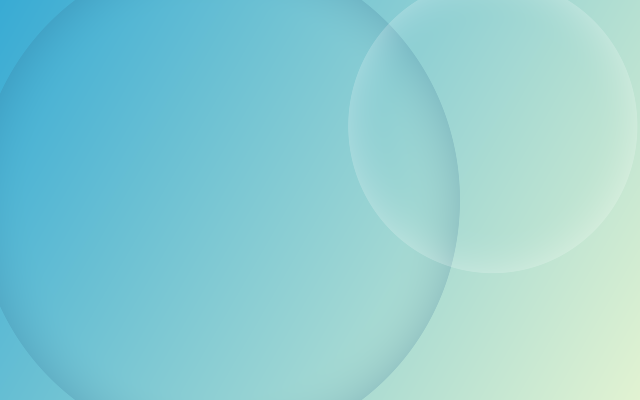
Reproduce this background procedurally as a Shadertoy shader.

```glsl
// Two large translucent discs with soft inner rims over a diagonal blue to pale green gradient.

#define SKY_BLUE vec3(0.220, 0.670, 0.832)
#define PALE_GREEN vec3(0.885, 0.952, 0.822)
#define SHADE_COLOR vec3(0.22, 0.45, 0.58)
#define SHADE_STRENGTH 0.21
#define SHADE_WIDTH 0.135
#define LIGHT_COLOR vec3(1.0)
#define LIGHT_STRENGTH 0.20
#define LIGHT_WIDTH 0.110
#define GRADIENT_ANGLE 0.5236

// Approximate signed distance to an ellipse, negative inside.
float ellipseDistance(vec2 p, vec2 radii) {
    float k = length(p / radii);
    return k * (k - 1.0) / max(length(p / (radii * radii)), 0.001);
}

// Coverage of a rim that is strongest at the edge and fades inward.
float innerRim(float dist, float width, float pixel) {
    float inside = 1.0 - smoothstep(-0.5 * pixel, 0.5 * pixel, dist);
    float fade = clamp(1.0 + dist / width, 0.0, 1.0);
    return inside * fade * fade;
}

void mainImage(out vec4 fragColor, in vec2 fragCoord) {
    // Height is one unit; x keeps the canvas proportions.
    float pixel = 1.0 / iResolution.y;
    vec2 p = fragCoord * pixel;
    float aspect = iResolution.x * pixel;

    // Slanted gradient spanning the top left to the bottom right corner.
    vec2 slope = vec2(cos(GRADIENT_ANGLE), sin(GRADIENT_ANGLE));
    float t = dot(vec2(p.x, 1.0 - p.y), slope) / dot(vec2(aspect, 1.0), slope);
    vec3 color = mix(SKY_BLUE, PALE_GREEN, t);

    // Large disc with a dark rim.
    float largeDisc = ellipseDistance(p - vec2(0.546, 0.500), vec2(0.604, 0.621));
    color = mix(color, SHADE_COLOR, SHADE_STRENGTH * innerRim(largeDisc, SHADE_WIDTH, pixel));

    // Small disc with a bright rim.
    float smallDisc = ellipseDistance(p - vec2(1.232, 0.685), vec2(0.3615, 0.368));
    color = mix(color, LIGHT_COLOR, LIGHT_STRENGTH * innerRim(smallDisc, LIGHT_WIDTH, pixel));

    fragColor = vec4(color, 1.0);
}
```
